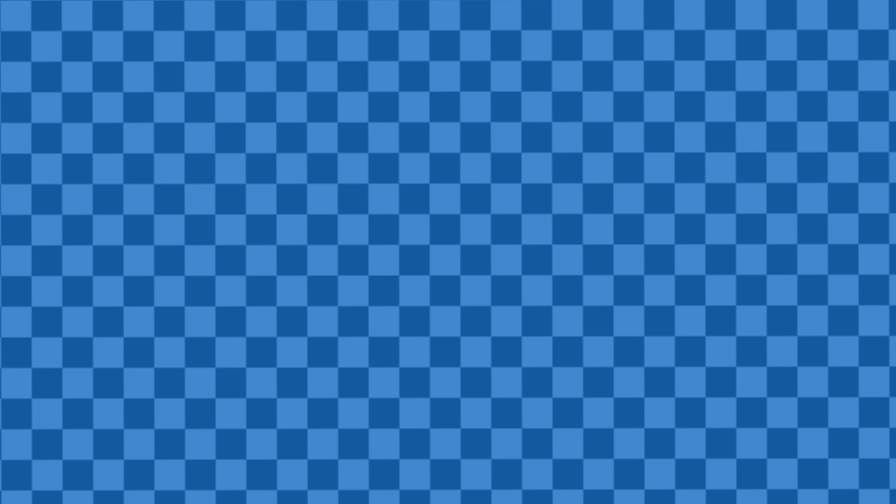
A WebGL 2 fragment shader for this pattern:

```glsl
#version 300 es
precision highp float;

uniform vec2 u_resolution;
out vec4 fragColor;

const vec3 LIGHT_BLUE = vec3(0.255, 0.530, 0.812);
const vec3 DARK_BLUE = vec3(0.075, 0.350, 0.628);
const float CELL_SIZE = 0.06077;            // side of a square, in canvas heights
const vec2 GRID_OFFSET = vec2(0.001, 0.001); // from the top left corner
const float TILT = 0.0017;                  // slight turn, in radians
const float EDGE_SOFTNESS = 0.032;          // half width of an edge, in cells

// Triangle wave of period 2: signed distance to the nearest cell edge.
vec2 signedEdgeDistance(vec2 cell) {
    return 0.5 - abs(mod(cell + 0.5, 2.0) - 1.0);
}

// Smoothed checkerboard: 1 on light squares, 0 on dark ones.
float checker(vec2 cell, float halfWidth) {
    vec2 side = clamp(signedEdgeDistance(cell) / halfWidth, -1.0, 1.0);
    return 0.5 + 0.5 * side.x * side.y;
}

void main() {
    // Canvas heights, measured right and down from the top left corner
    vec2 position = vec2(gl_FragCoord.x, u_resolution.y - gl_FragCoord.y) / u_resolution.y;

    // Tilted grid
    float c = cos(TILT);
    float s = sin(TILT);
    vec2 turned = vec2(c * position.x - s * position.y, s * position.x + c * position.y);
    vec2 cell = (turned - GRID_OFFSET) / CELL_SIZE;

    // Keep edges at least one pixel wide
    float halfPixel = 0.5 / (u_resolution.y * CELL_SIZE);
    float light = checker(cell, max(EDGE_SOFTNESS, halfPixel));

    fragColor = vec4(mix(DARK_BLUE, LIGHT_BLUE, light), 1.0);
}
```
